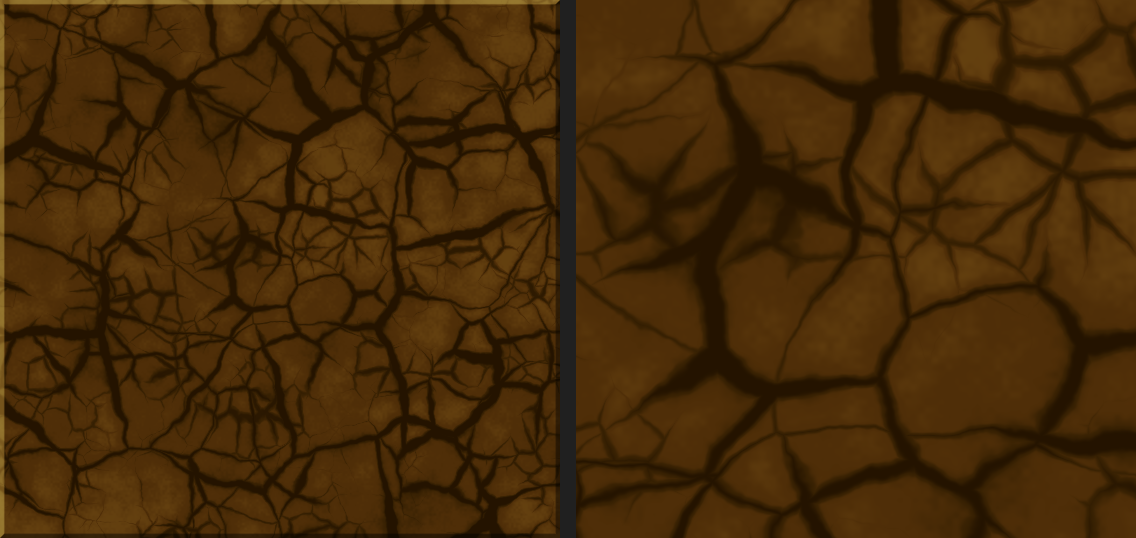
Left: the whole. Right: its middle third, enlarged.
Reproduce this texture procedurally as a Shadertoy shader.

```glsl
// Dry cracked mud in dark browns, framed by a thin bevel.
// Three scales of warped Voronoi borders make the cracks; noise varies their
// width, and fractal noise mottles the plates between them.

vec2 hash22(vec2 p) {
    vec3 q = fract(p.xyx * vec3(0.1031, 0.1030, 0.0973));
    q += dot(q, q.yzx + 33.33);
    return fract((q.xx + q.yz) * q.zy);
}

float valueNoise(vec2 p) {
    vec2 cell = floor(p), f = fract(p);
    f = f * f * (3.0 - 2.0 * f);
    float low = mix(hash22(cell).x, hash22(cell + vec2(1, 0)).x, f.x);
    float high = mix(hash22(cell + vec2(0, 1)).x, hash22(cell + vec2(1, 1)).x, f.x);
    return mix(low, high, f.y);
}

float fbm(vec2 p) {
    float sum = 0.0, amplitude = 0.53;
    for (int i = 0; i < 4; i++) {
        sum += amplitude * valueNoise(p);
        p = mat2(1.6, 1.2, -1.2, 1.6) * p + 17.3;
        amplitude *= 0.5;
    }
    return sum;
}

// Distance to the nearest Voronoi border, in canvas units
float borderDistance(vec2 p, float scale) {
    p *= scale;
    vec2 cell = floor(p), f = fract(p), nearest = vec2(0);
    float best = 8.0;
    for (int y = -1; y <= 1; y++)
    for (int x = -1; x <= 1; x++) {
        vec2 g = vec2(x, y);
        vec2 r = g + hash22(cell + g) - f;
        if (dot(r, r) < best) { best = dot(r, r); nearest = r; }
    }
    float border = 8.0;
    for (int y = -2; y <= 2; y++)
    for (int x = -2; x <= 2; x++) {
        vec2 g = vec2(x, y);
        vec2 r = g + hash22(cell + g) - f, gap = r - nearest;
        if (dot(gap, gap) > 1e-4)
            border = min(border, dot(0.5 * (r + nearest), normalize(gap)));
    }
    return border / scale;
}

// x: crack depth, y: soft shade beside the crack; negative width closes it
vec2 crackLayer(vec2 p, float scale, float width) {
    float d = borderDistance(p, scale);
    float depth = 1.0 - smoothstep(width - 0.003, width + 0.004, d);
    float shade = exp(-max(d - width, 0.0) / 0.009) * smoothstep(-0.005, 0.004, width);
    return vec2(depth, shade);
}

vec3 mudColor(float tone) {
    vec3 c = mix(vec3(0.14, 0.075, 0.0), vec3(0.22, 0.13, 0.01), smoothstep(0.0, 0.42, tone));
    c = mix(c, vec3(0.31, 0.18, 0.03), smoothstep(0.38, 0.76, tone));
    return mix(c, vec3(0.39, 0.25, 0.06), smoothstep(0.76, 1.1, tone));
}

void mainImage(out vec4 fragColor, in vec2 fragCoord) {
    vec2 uv = fragCoord / iResolution.y;
    vec2 size = iResolution.xy / iResolution.y;

    // Bent and ragged crack paths
    vec2 p = uv + 0.07 * (vec2(fbm(uv * 6.0), fbm(uv * 6.0 + 41.0)) - 0.5);
    p += 0.012 * (vec2(fbm(uv * 38.0), fbm(uv * 38.0 + 73.0)) - 0.5);

    // Small plates gather toward the lower middle
    float crowding = exp(-5.0 * dot(uv - vec2(0.62, 0.34), uv - vec2(0.62, 0.34)));
    float broad = valueNoise(uv * 7.0 + 5.0);
    float medium = valueNoise(uv * 9.0 + 29.0);
    float thin = valueNoise(uv * 13.0 + 57.0);
    vec2 major = crackLayer(p + 3.1, 5.2, mix(-0.001, 0.013, broad));
    vec2 minor = crackLayer(p + 8.7, 10.5, mix(-0.010, 0.007, medium) + 0.004 * crowding);
    vec2 hairline = crackLayer(p + 14.2, 21.0, mix(-0.013, 0.004, thin) + 0.003 * crowding);

    // Mottled plates, darkened toward the cracks
    float grain = valueNoise(uv * 230.0) - 0.5;
    float tone = 0.89 + 0.62 * (fbm(uv * 5.0 + 90.0) - 0.5);
    tone += 0.40 * (fbm(uv * 26.0 + 12.0) - 0.5) + 0.09 * grain;
    tone -= 0.36 * max(major.y, max(0.9 * minor.y, 0.6 * hairline.y));
    tone *= 1.0 - max(major.x, max(0.95 * minor.x, 0.75 * hairline.x));
    vec3 color = mudColor(tone);

    // Bevel: lit on the left and top, shaded on the right and bottom
    float lit = min(uv.x, size.y - uv.y);
    float dark = min(size.x - uv.x, uv.y);
    float rim = 1.0 - smoothstep(0.006, 0.010, min(lit, dark));
    float litSide = smoothstep(-0.001, 0.001, dark - lit);
    vec3 litColor = mix(vec3(0.46, 0.33, 0.11), vec3(0.59, 0.47, 0.19), clamp(tone, 0.0, 1.0));
    color = mix(color, mix(color * 0.55, litColor, litSide), rim);

    fragColor = vec4(color, 1.0);
}
```
